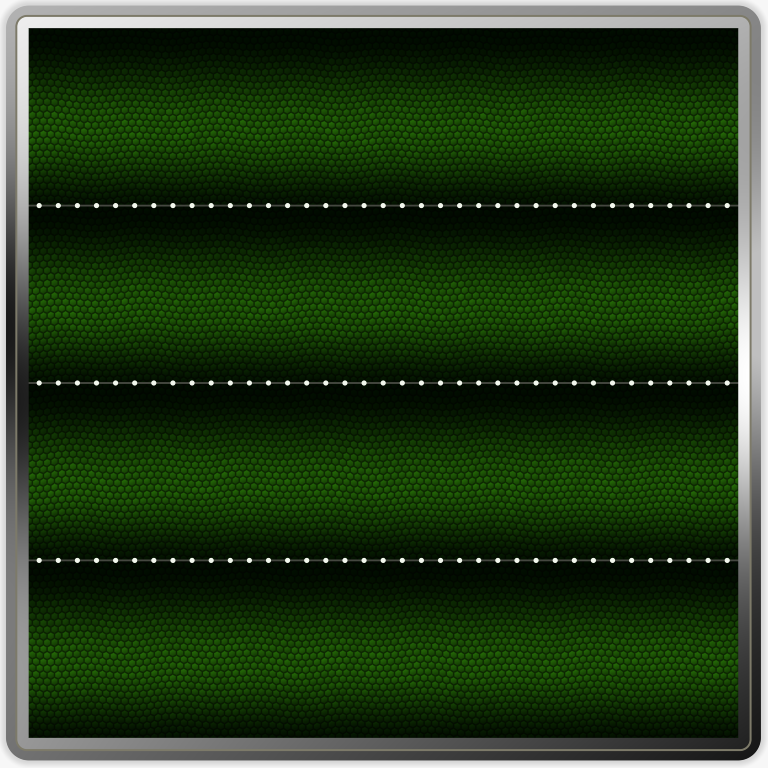
A WebGL 1 fragment shader for this pattern:

```glsl
precision highp float;
uniform vec2 u_resolution;

float hash(vec2 p) {
  return fract(sin(dot(p, vec2(12.99, 78.23))) * 4375.85);
}

float roundedBox(vec2 p, float halfSize, float radius) {
  vec2 d = abs(p) - halfSize + radius;
  return length(max(d, 0.0)) + min(max(d.x, d.y), 0.0) - radius;
}

float coverage(float dist, float pixel) {
  return 1.0 - smoothstep(-0.6 * pixel, 0.6 * pixel, dist);
}

// Polished metal: bright top, dark lower right, glints halfway up the sides
float metal(vec2 uv, float glintHeight) {
  float base = mix(mix(0.6, 0.1, uv.x), mix(0.95, 0.7, uv.x), uv.y);
  float glint = exp(-pow((uv.y - glintHeight) / 0.2, 2.0));
  return clamp(base + mix(-0.68, 0.62, uv.x) * glint, 0.03, 1.0);
}

// Staggered hexagonal scales on gently waving rows
float scales(vec2 p) {
  p.y += 0.2 * sin(p.x * 0.55 + 0.04 * p.y) + 0.14 * sin(p.x * 0.23 - 0.09 * p.y);
  vec2 period = vec2(1.0, 1.732);
  vec2 a = mod(p, period) - 0.5 * period;
  vec2 b = mod(p - 0.5 * period, period) - 0.5 * period;
  vec2 local = dot(a, a) < dot(b, b) ? a : b;
  vec2 id = floor((p - local) * vec2(2.0, 1.155) + 0.5);
  vec2 q = abs(local);
  float edge = 0.5 - max(q.x, dot(q, vec2(0.5, 0.866)));
  float body = 1.03 + 0.55 * local.y - 0.25 * local.x + 0.14 * (hash(id) - 0.5);
  return mix(0.48, body, smoothstep(0.0, 0.2, edge));
}

// Green hide in four shaded bands, divided by beaded lines
vec3 hide(vec2 uv, float pixel) {
  float band = fract((1.0 - uv.y) * 4.0);
  float light = smoothstep(0.04, 0.55, band) * (1.0 - smoothstep(0.58, 1.08, band));
  vec3 color = mix(vec3(0.004, 0.045, 0.0), vec3(0.11, 0.32, 0.02), light);
  color *= scales(uv * 96.0);

  float seam = clamp(floor(uv.y * 4.0 + 0.5), 1.0, 3.0) / 4.0;
  float rise = uv.y - seam;
  color = mix(color, vec3(0.27, 0.28, 0.25), coverage(abs(rise) - 0.0013, pixel));

  float beadX = (fract(uv.x * 37.13 - 0.05) - 0.5) / 37.13;
  float bead = length(vec2(beadX, rise)) - 0.0036;
  return mix(color, vec3(0.95, 0.97, 0.93), coverage(bead, pixel));
}

void main() {
  float side = min(u_resolution.x, u_resolution.y);
  float pixel = 1.0 / side;
  vec2 p = (gl_FragCoord.xy - 0.5 * u_resolution) * pixel + vec2(0.0007, -0.0013);
  vec2 uv = clamp(p + 0.5, 0.0, 1.0);

  // Pale ground with a soft shadow
  float outer = roundedBox(p, 0.4915, 0.03);
  vec3 color = vec3(mix(0.84, 0.97, smoothstep(0.0, 0.012, outer)));

  // Outer rim, thin olive joint and inner rim
  float joint = roundedBox(p, 0.478, 0.014);
  color = mix(color, vec3(0.75 * metal(uv, 0.58)), coverage(outer, pixel));
  color = mix(color, vec3(metal(uv, 0.49)), coverage(joint, pixel));
  color = mix(color, vec3(0.49, 0.48, 0.41), coverage(abs(joint) - 0.0013, pixel));

  // Inset panel
  float panel = max(abs(p.x), abs(p.y)) - 0.462;
  color = mix(color, hide(p / 0.924 + 0.5, pixel / 0.924), coverage(panel, pixel));
  gl_FragColor = vec4(color, 1.0);
}
```
